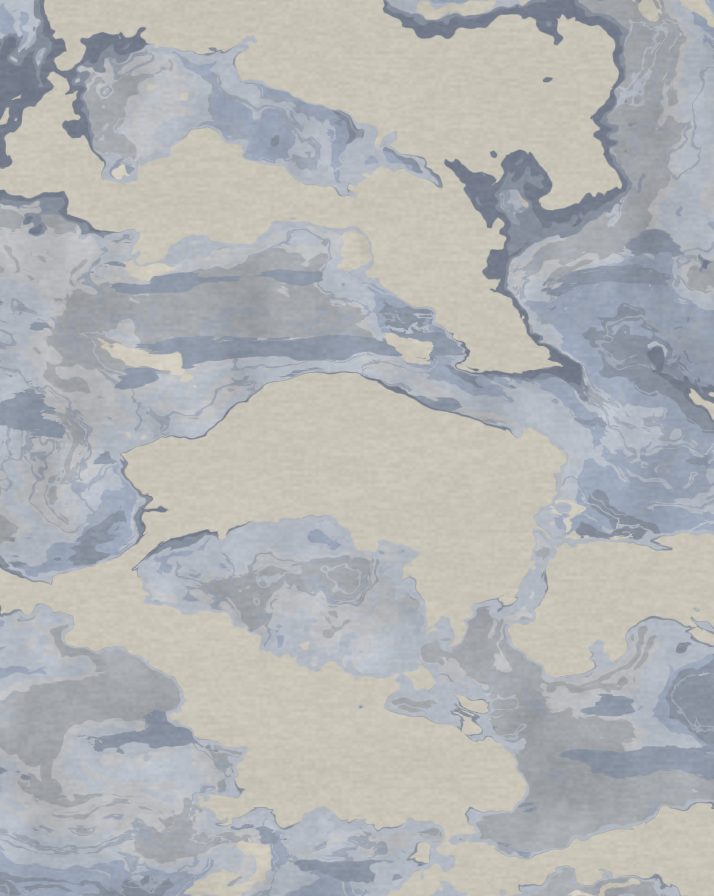
Give the GLSL for this texture, as a Shadertoy shader.

```glsl
const vec3 CREAM  = vec3(0.785, 0.768, 0.718);
const vec3 SILVER = vec3(0.722, 0.730, 0.742);
const vec3 PALE   = vec3(0.698, 0.722, 0.760);
const vec3 GREY   = vec3(0.635, 0.648, 0.665);
const vec3 BLUE   = vec3(0.600, 0.642, 0.712);
const vec3 SLATE  = vec3(0.530, 0.562, 0.615);
const vec3 DARK   = vec3(0.458, 0.488, 0.548);

float hash(vec2 cell) {
    vec3 q = fract(cell.xyx * 0.1031);
    q += dot(q, q.yzx + 33.33);
    return fract((q.x + q.y) * q.z);
}

float noise(vec2 p) {
    vec2 i = floor(p), f = fract(p);
    f = f * f * f * (f * (f * 6.0 - 15.0) + 10.0);
    return mix(mix(hash(i), hash(i + vec2(1, 0)), f.x),
               mix(hash(i + vec2(0, 1)), hash(i + vec2(1, 1)), f.x), f.y);
}

// Fractal noise centred on zero, each octave turned and shrunk
float fbm(vec2 p) {
    float sum = 0.0, gain = 0.5;
    for (int i = 0; i < 6; i++) {
        sum += gain * (noise(p) - 0.5);
        p = mat2(1.6, 1.2, -1.2, 1.6) * p + 17.3;
        gain *= 0.5;
    }
    return sum;
}

// Antialiased step: 1 where v is positive
float inside(float v) {
    float w = fwidth(v) * 0.8 + 1e-4;
    return smoothstep(-w, w, v);
}

vec3 layer(vec3 base, vec3 tint, float v) {
    return mix(base, tint, inside(v));
}

// Height of the cream land above the marbled water
float landHeight(vec2 q, vec2 warp) {
    float bands = sin(5.2 * q.y + 3.0 * q.x + 5.0 * warp.x);
    return fbm(q + warp + 5.0) + 0.09 * bands - 0.075;
}

// Pools, veins, dabs and small islands of the water
vec3 marble(vec2 q, vec2 warp) {
    float tone = fbm(q * vec2(1.8, 2.2) + 2.0 * warp + 41.0);
    float swirl = fbm(q * vec2(1.9, 2.8) + 2.6 * warp + 73.0);
    float dabs = fbm(q * vec2(2.5, 6.0) + warp + 97.0);
    vec3 col = layer(PALE, SILVER, tone - 0.01);
    col = layer(col, GREY, tone - 0.07);
    col = layer(col, BLUE, -0.105 - tone);
    col = layer(col, SLATE, -0.205 - tone);
    col = layer(col, mix(BLUE, GREY, 0.4), 0.012 - abs(swirl + 0.04));
    col = layer(col, PALE, 0.010 - abs(swirl - 0.07));
    col = layer(col, mix(SLATE, BLUE, 0.3), dabs - 0.19);
    return layer(col, CREAM, swirl - 0.17);
}

// Fine horizontal rows of yarn
float weave(vec2 p) {
    float rows = noise(p * vec2(75.0, 290.0)) - 0.5;
    float knots = noise(p * vec2(240.0, 270.0) + 31.0) - 0.5;
    return 0.030 * rows + 0.030 * knots;
}

void mainImage(out vec4 fragColor, in vec2 fragCoord) {
    vec2 p = fragCoord / iResolution.y;
    vec2 q = p * vec2(3.4, 4.3) + vec2(3.0, 8.0);
    vec2 warp = 1.8 * vec2(fbm(q * 0.9 + 11.0), fbm(q * 0.9 + 29.0));

    float land = landHeight(q, warp);
    float depth = -land;
    float shore = noise(q * 1.2 + warp + 53.0);

    // Worn, cloudy pile in the water
    vec3 water = marble(q, warp);
    water *= 1.0 + 0.22 * fbm(p * vec2(22.0, 15.0) + 61.0);

    // Shoreline: slate outside dark where strong, pale where weak
    float strength = smoothstep(0.34, 0.62, shore);
    float ragged = 0.06 * fbm(q * 4.0 + 19.0);
    water = layer(water, PALE, 0.024 - depth + ragged);
    water = layer(water, SLATE, 0.064 * strength - 0.006 - depth + ragged);
    water = layer(water, DARK, 0.046 * strength - 0.006 - depth);

    vec3 col = layer(water, CREAM, land);
    col *= 1.0 + 0.03 * fbm(p * vec2(5.0, 14.0) + 83.0);
    col += weave(p);
    fragColor = vec4(clamp(col, 0.0, 1.0), 1.0);
}
```
